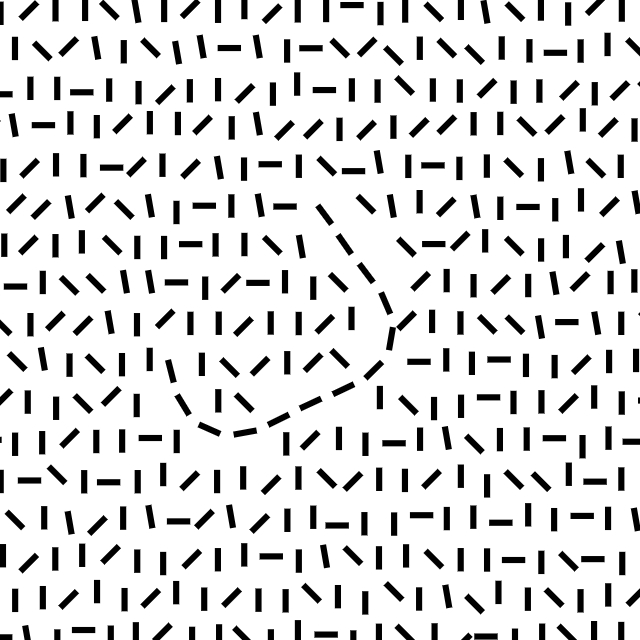
Reproduce this pattern procedurally as a Shadertoy shader.

```glsl
#define CELL vec2(0.0421, 0.0612)
#define BAR vec2(0.0365, 0.0096)
#define JITTER vec2(0.007, 0.022)
#define CHAIN_START vec2(0.267, 0.42)
#define CHAIN_STEP 0.056
#define CHAIN_COUNT 13
#define CLEARANCE 0.037
#define TILTED_SHARE 0.15
#define OBLIQUE_SHARE 0.07
#define PAPER vec3(1.0)
#define INK vec3(0.0)

const float PI = 3.14159265;

float hash(vec2 p) {
    vec3 q = fract(p.xyx * vec3(0.1031, 0.1030, 0.0973));
    q += dot(q, q.yzx + 33.33);
    return fract((q.x + q.y) * q.z);
}

float cornerSlope(vec2 corner, vec2 offset) {
    float a = 2.0 * PI * hash(corner + 57.0);
    return dot(vec2(cos(a), sin(a)), offset);
}

float gradientNoise(vec2 p) {
    vec2 i = floor(p), f = fract(p);
    vec2 u = f * f * (3.0 - 2.0 * f);
    vec2 e = vec2(1.0, 0.0);
    float low = mix(cornerSlope(i, f), cornerSlope(i + e, f - e), u.x);
    float high = mix(cornerSlope(i + e.yx, f - e.yx), cornerSlope(i + 1.0, f - 1.0), u.x);
    return mix(low, high, u.y);
}

// Signed distance to a bar centred at the origin, turned by angle
float barDistance(vec2 p, float angle) {
    float c = cos(angle), s = sin(angle);
    vec2 q = abs(vec2(c * p.x + s * p.y, c * p.y - s * p.x)) - 0.5 * BAR;
    return length(max(q, 0.0)) + min(max(q.x, q.y), 0.0);
}

// Steady left turn with a slow wobble gives the chain its bent outline
float chainHeading(float i) {
    return -0.873 + 0.297 * i - 0.349 * cos(1.065 * i);
}

// Every third column is an accent; the others stand nearly upright
float barAngle(vec2 id) {
    float pick = hash(id + 11.0);
    float shift = floor(3.0 * hash(vec2(id.y, 5.0)));
    float diagonal = PI * (hash(id + 83.0) < 0.5 ? 0.25 : 0.75);
    if (mod(id.x + shift, 3.0) < 0.5) return pick < 0.36 ? 0.0 : diagonal;
    if (pick < TILTED_SHARE) return PI * 0.555;
    return pick < TILTED_SHARE + OBLIQUE_SHARE ? diagonal : PI * 0.5;
}

void mainImage(out vec4 fragColor, in vec2 fragCoord) {
    float pixel = 1.0 / iResolution.y;
    vec2 p = fragCoord * pixel;
    float d = 1.0;

    // Chain of bars aligned along the curve
    vec2 links[CHAIN_COUNT];
    vec2 link = CHAIN_START;
    for (int i = 0; i < CHAIN_COUNT; i++) {
        float k = float(i);
        links[i] = link;
        d = min(d, barDistance(p - link, chainHeading(k - 0.5)));
        float heading = chainHeading(k);
        link += CHAIN_STEP * vec2(cos(heading), sin(heading));
    }

    // Staggered grid of background bars
    float row = floor(p.y / CELL.y + 0.42);
    for (int y = -1; y <= 1; y++) {
        float r = row + float(y);
        float stagger = 0.5 * mod(r, 2.0);
        float column = floor(p.x / CELL.x - stagger + 0.42);
        for (int x = -1; x <= 1; x++) {
            vec2 id = vec2(column + float(x), r);
            vec2 wobble = vec2(gradientNoise(id * 0.73 + 9.4), gradientNoise(id * 0.73 + 31.2));
            vec2 centre = (id + vec2(stagger + 0.08, 0.08)) * CELL + JITTER * wobble;
            float bar = barDistance(p - centre, barAngle(id));
            if (bar > pixel) continue;

            // Leave room around the chain
            float gap = 1.0;
            for (int i = 0; i < CHAIN_COUNT; i++) gap = min(gap, distance(centre, links[i]));
            if (gap > CLEARANCE) d = min(d, bar);
        }
    }

    float coverage = clamp(0.5 - d / pixel, 0.0, 1.0);
    fragColor = vec4(mix(PAPER, INK, coverage), 1.0);
}
```
